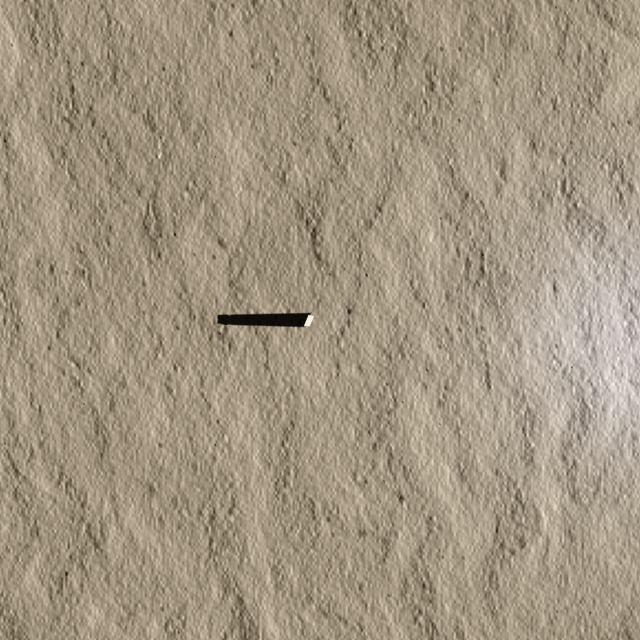
Write a WebGL 1 fragment shader that draws this texture.

```glsl
precision highp float;
// Rough plaster raked by light from the right, with a small upright block
// that casts a long shadow to the left, and a cool sheen at the right edge.
// Relief is shaded by differences of stretched noise; block and shadow are quads.
uniform vec2 u_resolution;

float hash(vec2 p) {
  vec3 q = fract(vec3(p.xyx) * 0.1031);
  q += dot(q, q.yzx + 33.33);
  return fract((q.x + q.y) * q.z);
}

float noise(vec2 p) {
  vec2 i = floor(p);
  vec2 f = fract(p);
  f = f * f * (3.0 - 2.0 * f);
  float low = mix(hash(i), hash(i + vec2(1.0, 0.0)), f.x);
  float high = mix(hash(i + vec2(0.0, 1.0)), hash(i + vec2(1.0, 1.0)), f.x);
  return mix(low, high, f.y);
}

// Brightness of a noise surface lit from +x
float rakedLight(vec2 p, float stepSize) {
  return noise(p) - noise(p + vec2(stepSize, 0.1 * stepSize));
}

// Axes that follow the steep downward trowel strokes
vec2 strokeFrame(vec2 p, float stretch) {
  return vec2(dot(p, vec2(0.97, 0.24)), dot(p, vec2(0.24, -0.97)) / stretch);
}

// Soft hollow, darkest right of its center; lean tips its top to the left
float hollow(vec2 p, vec2 center, vec2 size, float lean) {
  vec2 d = p - center;
  d.x += lean * d.y;
  d /= size;
  return (0.35 * d.x + 0.75) * exp(-dot(d, d));
}

// Sparse pits, one candidate per cell
float pits(vec2 p, float cells, float density) {
  vec2 g = p * cells;
  vec2 id = floor(g);
  vec2 center = 0.3 + 0.4 * vec2(hash(id + 11.0), hash(id + 47.0));
  vec2 d = (fract(g) - center) * vec2(1.3, 0.9);
  d.x += 0.35 * d.y;
  float radius = mix(0.08, 0.2, hash(id + 83.0));
  float present = step(1.0 - density, hash(id + 5.0));
  return present * smoothstep(radius, 0.3 * radius, length(d));
}

// Signed distance to the line a-b, negative on its right
float edge(vec2 p, vec2 a, vec2 b) {
  vec2 t = normalize(b - a);
  return dot(p - a, vec2(-t.y, t.x));
}

// Convex quad with corners in clockwise order
float quad(vec2 p, vec2 a, vec2 b, vec2 c, vec2 d) {
  return max(max(edge(p, a, b), edge(p, b, c)), max(edge(p, c, d), edge(p, d, a)));
}

float cover(float dist, float soft) {
  return 1.0 - smoothstep(-soft, soft, dist);
}

void main() {
  vec2 p = gl_FragCoord.xy / u_resolution;
  float px = 1.0 / min(u_resolution.x, u_resolution.y);

  // Broad strokes, bent by slow noise
  vec2 bend = vec2(noise(p * 11.0 + 3.0), noise(p * 11.0 + 31.0)) - 0.5;
  vec2 w = p + 0.05 * bend;
  float broad = 0.0;
  float freq = 14.0;
  float gain = 0.12;
  for (int i = 0; i < 4; i++) {
    broad += gain * rakedLight(strokeFrame(w, 1.8) * freq + 17.0 * float(i), 0.45);
    freq *= 1.9;
    gain *= 0.98;
  }

  // Principal hollows
  vec2 b = p + 0.012 * bend;
  float dents = hollow(b, vec2(0.492, 0.630), vec2(0.010, 0.075), -0.03);
  dents += hollow(b, vec2(0.457, 0.655), vec2(0.012, 0.040), -0.15);
  dents += hollow(b, vec2(0.285, 0.805), vec2(0.012, 0.035), 0.40);
  dents += hollow(b, vec2(0.390, 0.825), vec2(0.010, 0.030), 0.30);
  dents += hollow(b, vec2(0.160, 0.170), vec2(0.012, 0.030), -0.20);
  dents += hollow(b, vec2(0.040, 0.180), vec2(0.011, 0.045), 0.50);
  dents += hollow(b, vec2(0.760, 0.550), vec2(0.022, 0.040), 0.30);
  dents += hollow(b, vec2(0.910, 0.650), vec2(0.025, 0.040), 0.40);
  dents += hollow(b, vec2(0.240, 0.650), vec2(0.018, 0.050), 0.10);
  dents += hollow(b, vec2(0.950, 0.970), vec2(0.012, 0.035), 0.20);
  dents += hollow(b, vec2(0.345, 0.485), vec2(0.012, 0.035), 0.10);

  // Grain, coarser where the surface turns away from the light
  float rough = smoothstep(0.01, -0.07, broad) + 0.8 * dents;
  float grain = 0.17 * rakedLight(p * vec2(165.0, 115.0), 0.6);
  grain += 0.20 * rakedLight(p * vec2(290.0, 200.0) + 71.0, 0.8);
  float crumbs = 0.28 * rakedLight(p * vec2(125.0, 95.0) + 29.0, 0.6);
  float shade = broad - 0.12 * dents + grain * (0.8 + 0.5 * rough) + crumbs * rough;
  shade -= 0.25 * pits(p + 0.004 * bend, 34.0, 0.07);
  shade -= 0.45 * hollow(p, vec2(0.344, 0.620), vec2(0.004, 0.009), 0.5);
  shade -= 0.40 * hollow(p, vec2(0.568, 0.166), vec2(0.004, 0.005), 0.0);

  // Warm plaster with a wide lift and a cool core at the right
  vec3 color = vec3(0.622, 0.569, 0.484) + 0.03 * (noise(p * 5.0) - 0.5);
  vec2 wide = (p - vec2(1.0, 0.46)) / vec2(0.32, 0.36);
  vec2 core = (p - vec2(1.0, 0.465)) / vec2(0.155, 0.17);
  color += vec3(0.065, 0.072, 0.095) * exp(-dot(wide, wide));
  color += vec3(0.11, 0.13, 0.18) * exp(-dot(core, core)) * clamp(1.0 + 2.0 * broad, 0.5, 1.4);
  color = max(color + shade * vec3(1.0, 0.98, 0.93), vec3(0.16, 0.13, 0.10));

  // Cast shadow, ragged at its far end, then the lit block face
  float ragged = 0.006 * (noise(p * 170.0) - 0.5) * smoothstep(0.37, 0.34, p.x);
  float shadow = quad(p, vec2(0.341, 0.508), vec2(0.486, 0.511), vec2(0.475, 0.489), vec2(0.337, 0.493));
  color = mix(color, vec3(0.06, 0.045, 0.035) + 0.1 * grain, cover(shadow + ragged, 1.1 * px));
  float face = quad(p, vec2(0.482, 0.508), vec2(0.491, 0.506), vec2(0.484, 0.490), vec2(0.475, 0.491));
  color = mix(color, vec3(0.97, 0.94, 0.87), cover(face, 0.8 * px));

  gl_FragColor = vec4(clamp(color, 0.0, 1.0), 1.0);
}
```
